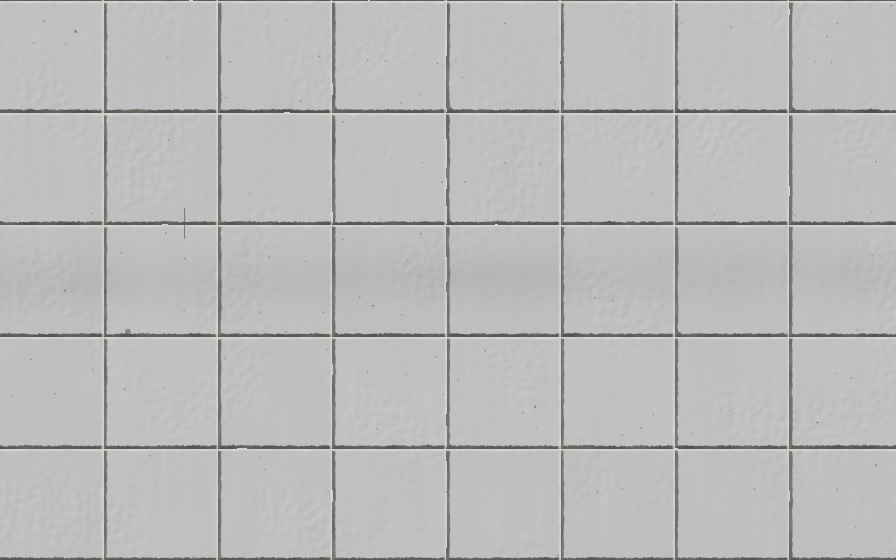
Reproduce this texture procedurally as a Shadertoy shader.

```glsl
const vec2 TILE = vec2(0.204, 0.2);
const vec2 JOINT_ORIGIN = vec2(0.1854, -0.0015);
const vec3 PAINT = vec3(0.75, 0.752, 0.752);
const vec3 LIT_EDGE = vec3(0.825, 0.825, 0.81);
const vec3 SIDE_SHADOW = vec3(0.45, 0.45, 0.43);
const vec3 BASE_SHADOW = vec3(0.37, 0.36, 0.345);
const vec3 PIT = vec3(0.4, 0.4, 0.39);

vec2 hash2(vec2 c) {
    vec3 h = fract(c.xyx * vec3(0.1031, 0.1030, 0.0973));
    h += dot(h, h.yzx + 33.33);
    return fract((h.xx + h.yz) * h.zy);
}

float cornerSlope(vec2 cell, vec2 corner, vec2 f) {
    float angle = 6.2832 * hash2(cell + corner).x;
    return dot(vec2(cos(angle), sin(angle)), f - corner);
}

// Gradient noise, roughly -0.7 to 0.7
float noise(vec2 p) {
    vec2 cell = floor(p), f = p - cell;
    vec2 u = f * f * f * (f * (f * 6.0 - 15.0) + 10.0);
    float low = mix(cornerSlope(cell, vec2(0, 0), f), cornerSlope(cell, vec2(1, 0), f), u.x);
    float high = mix(cornerSlope(cell, vec2(0, 1), f), cornerSlope(cell, vec2(1, 1), f), u.x);
    return mix(low, high, u.y);
}

// Antialiased coverage of the region where d is negative
float fill(float d, float aa) {
    return 1.0 - smoothstep(-aa, aa, d);
}

float segmentDistance(vec2 p, vec2 a, vec2 b) {
    vec2 ab = b - a;
    return length(p - a - ab * clamp(dot(p - a, ab) / dot(ab, ab), 0.0, 1.0));
}

// Distance from the left and bottom sides, joined by a round corner
float lowerLeftDistance(vec2 q, float radius) {
    float straight = min(q.x, q.y);
    return straight > radius ? straight : radius - length(max(radius - q, 0.0));
}

// Sparse round holes, at most one per grid cell
float pits(vec2 p, float cellSize, float share, float radius, float aa) {
    vec2 cell = floor(p / cellSize);
    vec2 place = 0.2 + 0.6 * hash2(cell + 17.0);
    vec2 kind = hash2(cell + 71.0);
    float r = radius * (0.5 + 0.5 * kind.y);
    float d = length(p - (cell + place) * cellSize) - r;
    return fill(d + 0.3 * r * noise(p * 500.0), aa) * step(kind.x, share);
}

// Broad shade, faint brush streaks and small raised grains
float paintShade(vec2 p) {
    float rise = (p.y - 0.495 - 0.01 * p.x) / 0.047;
    float band = -0.032 * exp(-rise * rise) * (0.9 + 0.4 * noise(p * vec2(5.0, 9.0)));
    float streaks = 0.009 * noise(p * vec2(70.0, 5.0)) + 0.007 * noise(p * 9.0);
    float grain = noise(p * 75.0) - noise(p * 75.0 + vec2(0.25, -0.25));
    float patches = smoothstep(-0.1, 0.5, noise(p * 6.0 + 31.0));
    return band + streaks + grain * (0.01 + 0.035 * patches);
}

void mainImage(out vec4 fragColor, in vec2 fragCoord) {
    vec2 p = fragCoord / iResolution.y;
    float aa = 0.7 / iResolution.y;

    // Slightly wavering tile grid
    vec2 wobble = vec2(noise(p * 22.0), noise(p * 22.0 + 50.0)) * 0.0013;
    vec2 grid = (p + wobble - JOINT_ORIGIN) / TILE;
    vec2 id = floor(grid);
    vec2 q = fract(grid) * TILE;
    vec2 fromTopRight = TILE - q;
    vec2 variety = hash2(id + 9.0);

    vec3 color = PAINT + paintShade(p) + 0.008 * (variety.x - 0.5);

    // Shadowed joint along the left and bottom sides
    float baseSide = smoothstep(-0.002, 0.002, q.x - q.y);
    float crumbs = noise(p * 85.0) * 0.0016 + noise(p * 210.0) * mix(0.0007, 0.002, baseSide);
    float radius = mix(0.004, 0.015, variety.y * variety.y);
    float shadowDistance = lowerLeftDistance(q, radius);
    float shadow = fill(shadowDistance - 0.0055 - crumbs, aa + 0.0003);
    vec3 shadowColor = mix(SIDE_SHADOW, BASE_SHADOW, baseSide);
    shadowColor += vec3(0.09, 0.08, 0.06) * noise(p * 28.0 + 12.0);
    color = mix(color, shadowColor, shadow);

    // Lit rims along the right and top sides
    vec2 rimWidth = vec2(0.0036, 0.004) + 0.0018 * vec2(noise(p * 60.0 + 5.0), noise(p * 95.0 + 8.0));
    float rightRim = fill(fromTopRight.x - rimWidth.x, aa + 0.0004);
    float topRim = fill(fromTopRight.y - rimWidth.y, aa + 0.0004);
    float rim = max(rightRim * 0.85, topRim);
    color = mix(color, LIT_EDGE + 0.05 * noise(p * 45.0), rim * 0.92);

    // Pits of three sizes, from common and tiny to rare and wide
    float pitMask = 0.0;
    for (int i = 0; i < 3; i++) {
        float size = exp2(float(i));
        float share = 0.09 / (size * size);
        pitMask = max(pitMask, pits(p + 3.7 * float(i), 0.035 * size, share, 0.0014 * size, aa));
    }
    color = mix(color, PIT, pitMask * 0.65);

    // Hairline crack across one joint
    float crack = segmentDistance(p + vec2(0.002 * noise(p * 60.0), 0.0), vec2(0.329, 0.575), vec2(0.33, 0.628));
    color = mix(color, BASE_SHADOW, 0.75 * fill(crack - 0.0009, aa));

    fragColor = vec4(clamp(color, 0.0, 1.0), 1.0);
}
```
